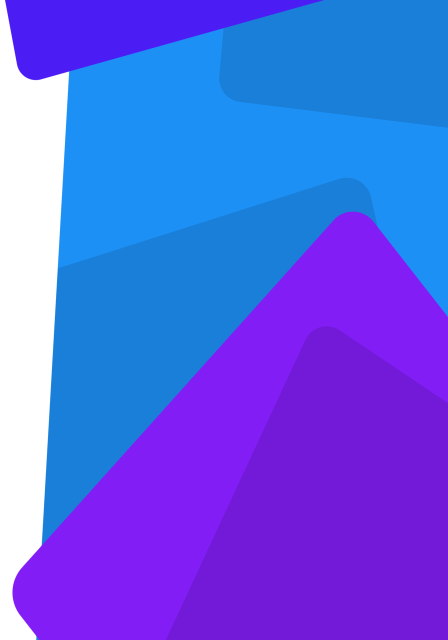
Give the GLSL for this background, as a Shadertoy shader.

```glsl
const vec3 WHITE  = vec3(1.0);
const vec3 BLUE   = vec3(0.114, 0.565, 0.965);
const vec3 PURPLE = vec3(0.510, 0.114, 0.960);
const vec3 INDIGO = vec3(0.300, 0.110, 0.960);
const float SHADE = 0.88;

vec2 direction(float degrees_) {
    float a = radians(degrees_);
    return vec2(cos(a), sin(a));
}

// Signed distance to a line through the origin, positive on its left
float leftOf(vec2 q, vec2 dir) {
    return dir.x * q.y - dir.y * q.x;
}

// Signed distance to an endless wedge with a rounded tip.
// The inside runs counterclockwise from startAngle to endAngle.
float roundedWedge(vec2 p, vec2 centre, float radius, float startAngle, float endAngle) {
    vec2 q = p - centre;
    vec2 u = direction(startAngle);
    vec2 v = direction(endAngle);
    bool atTip = dot(q, u) < 0.0 && dot(q, v) < 0.0;
    float sides = max(-leftOf(q, u), leftOf(q, v));
    return (atTip ? length(q) : sides) - radius;
}

// Antialiased coverage of a signed distance
float coverage(float dist, float pixel) {
    return 1.0 - smoothstep(-0.7 * pixel, 0.7 * pixel, dist);
}

vec3 paint(vec3 base, vec3 ink, float dist, float pixel) {
    return mix(base, ink, coverage(dist, pixel));
}

void mainImage(out vec4 fragColor, in vec2 fragCoord) {
    float pixel = 1.0 / iResolution.y;
    vec2 p = fragCoord * pixel;

    // Blue sheet with two shaded panels
    vec3 sheet = BLUE;
    float upperPanel = roundedWedge(p, vec2(0.3796, 0.8776), 0.0372, -7.07, 84.8);
    float lowerPanel = roundedWedge(p, vec2(0.5417, 0.6832), 0.0391, 197.65, 282.4);
    sheet = paint(sheet, BLUE * SHADE, min(upperPanel, lowerPanel), pixel);

    float sheetEdge = leftOf(p - vec2(0.0651, 0.1458), direction(86.69));
    vec3 color = paint(WHITE, sheet, sheetEdge, pixel);

    // Indigo corner at the top
    float indigoCard = roundedWedge(p, vec2(0.0560, 0.9048), 0.0299, 15.65, 100.55);
    color = paint(color, INDIGO, indigoCard, pixel);

    // Purple card: overlap of its top and left corners
    float topCorner  = roundedWedge(p, vec2(0.5513, 0.6283), 0.0410, 228.1, 308.0);
    float leftCorner = roundedWedge(p, vec2(0.0781, 0.0742), 0.0586, -52.0, 48.1);
    color = paint(color, PURPLE, max(topCorner, leftCorner), pixel);

    // Shaded panel inside the purple card
    float innerPanel = roundedWedge(p, vec2(0.5104, 0.4536), 0.0365, 245.05, 326.1);
    color = paint(color, PURPLE * SHADE, innerPanel, pixel);

    fragColor = vec4(color, 1.0);
}
```
